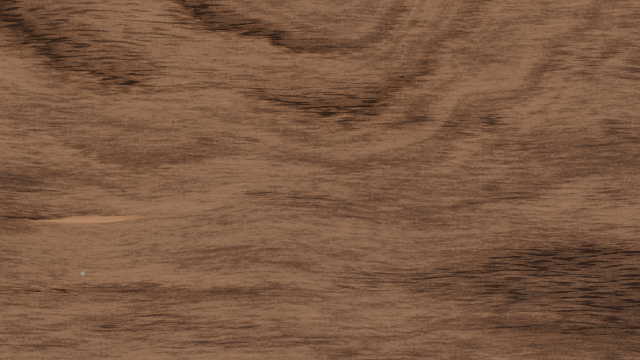
A Shadertoy shader for this texture:

```glsl
// Dark walnut plank: a growth-ring field bulges around a knot at the top edge
// and flattens into level grain below. Gradient noise warps the rings, draws
// stretched fibres and pores, and feathers the dark veins.

#define BASE_TONE 0.545
#define KNOT vec2(0.90, 1.05)
#define RING_WARP 0.055
#define BROAD_DEPTH 0.095
#define FIBRE_DEPTH 0.075
#define FINE_DEPTH 0.085
#define PORE_DEPTH 0.13
#define VEIN_DEPTH 0.34
#define DARK_WOOD vec3(0.19, 0.13, 0.105)
#define MID_WOOD vec3(0.45, 0.317, 0.237)
#define PALE_WOOD vec3(0.60, 0.455, 0.35)
#define SPLINTER vec3(0.70, 0.52, 0.38)

vec2 hashGradient(vec2 cell) {
    vec3 h = fract(cell.xyx * vec3(0.1031, 0.1030, 0.0973));
    h += dot(h, h.yzx + 33.33);
    return fract((h.xx + h.yz) * h.zy) * 2.0 - 1.0;
}

float noise(vec2 p) {
    vec2 i = floor(p), f = fract(p);
    vec2 u = f * f * f * (f * (f * 6.0 - 15.0) + 10.0);
    vec2 e = vec2(0.0, 1.0);
    float low = mix(dot(hashGradient(i), f),
                    dot(hashGradient(i + e.yx), f - e.yx), u.x);
    float high = mix(dot(hashGradient(i + e.xy), f - e.xy),
                     dot(hashGradient(i + e.yy), f - e.yy), u.x);
    return 1.6 * mix(low, high, u.y);
}

float fbm(vec2 p) {
    return noise(p) + 0.5 * noise(p * 2.1 + 17.3) + 0.25 * noise(p * 4.3 + 41.7);
}

// Distance-like field whose contours are the growth rings.
float ringField(vec2 p) {
    vec2 q = p - KNOT;
    float squeeze = mix(0.45, 0.95, smoothstep(-0.25, 0.25, q.x));
    float bulge = mix(0.25, 1.0, smoothstep(0.3, 0.75, p.y));
    float across = 0.6 * tanh(q.x * squeeze / 0.6) * bulge;
    float warp = noise(p * vec2(2.2, 3.6) + 5.0) + 0.35 * noise(p * vec2(6.0, 13.0));
    return length(vec2(across, q.y)) + RING_WARP * warp;
}

// Sharp on the outer side of a ring, fading slowly inwards.
float veinProfile(float d, float width) {
    return exp(-abs(d) / (d > 0.0 ? 0.4 * width : width));
}

vec3 woodColour(float tone) {
    vec3 lower = mix(DARK_WOOD, MID_WOOD, clamp((tone - 0.19) / 0.26, 0.0, 1.0));
    return mix(lower, PALE_WOOD, clamp((tone - 0.45) / 0.15, 0.0, 1.0));
}

void mainImage(out vec4 fragColor, in vec2 fragCoord) {
    vec2 p = fragCoord / iResolution.y;
    float pixel = 1.0 / iResolution.y;
    float rings = ringField(p);
    float grainY = p.y + 0.025 * noise(p * vec2(2.0, 3.0) + 9.0);

    // Fibres and pores, stretched along the plank
    float fibre = noise(vec2(p.x * 9.0, grainY * 85.0));
    float fineFibre = noise(vec2(p.x * 36.0, grainY * 170.0) + 31.0);
    float poreNoise = noise(vec2(p.x * 15.0, grainY * 160.0) + 63.0);
    float pore = smoothstep(-0.02, 0.5, poreNoise + 0.4 * fineFibre);
    float patches = smoothstep(-0.15, 0.55, fbm(p * vec2(1.6, 7.0) + 3.0));
    float rightShade = smoothstep(0.9, 1.75, p.x) * (1.0 - smoothstep(0.35, 0.75, p.y));
    float feather = 0.018 * fibre + 0.016 * fineFibre;

    // Broad shading and growth bands
    float tone = BASE_TONE + BROAD_DEPTH * fbm(p * vec2(1.3, 3.2) + 23.0);
    tone += 0.065 * noise(vec2(rings * 27.0, p.x * 0.9));
    tone += 0.045 * noise(vec2(rings * 75.0, p.x * 2.0) + 7.0);
    tone += 0.03 * smoothstep(0.19, 0.25, rings) * (1.0 - smoothstep(0.31, 0.37, rings));
    tone += FIBRE_DEPTH * fibre + FINE_DEPTH * fineFibre;
    tone += 0.055 * noise(p * vec2(130.0, 170.0));
    tone -= PORE_DEPTH * pore * (0.2 + 0.9 * patches + 0.4 * rightShade);
    tone -= 0.05 * rightShade + 0.045 * patches;

    // Broken dark veins along the rings
    float vein = 0.0, halo = 0.0;
    for (int i = 0; i < 3; i++) {
        float n = float(i);
        float d = rings + feather - (0.19 + 0.165 * n);
        float strength = mix(0.4, 1.0, smoothstep(-0.3, 0.15, noise(p * 2.6 + 7.0 * n)));
        strength *= i == 2 ? 0.4 : 1.0;
        vein += strength * veinProfile(d, 0.032);
        halo += strength * exp(-abs(d) / 0.06);
    }

    // Level streaks, entering from the left and right edge in turn
    for (int i = 0; i < 4; i++) {
        float n = float(i);
        float side = mod(n, 2.0);
        float inward = mix(p.x, 1.78 - p.x, side);
        float wave = 0.018 * noise(vec2(p.x * 3.0, n * 5.3)) + 0.6 * feather;
        float d = p.y - (0.39 - 0.1 * n) + wave;
        float span = 0.48 + 0.26 * n * (1.0 - side) + 0.2 * side;
        float reach = 1.0 - smoothstep(0.3 * span, span, inward);
        float width = mix(0.018, 0.026, side);
        vein += reach * (0.8 + 0.5 * fibre) * veinProfile(-d, width);
        halo += 0.5 * reach * exp(-abs(d) / 0.045);
    }
    tone -= VEIN_DEPTH * min(vein, 1.1) * (0.5 + 0.5 * pore + 0.3 * fibre);
    tone -= 0.035 * min(halo, 1.0);
    tone -= 0.5 * max(tone - 0.545, 0.0);

    vec3 colour = woodColour(clamp(tone, 0.17, 0.62));
    colour += min(halo, 1.0) * vec3(0.018, 0.002, -0.016);

    // Pale split sliver and one small chip
    vec2 s = p - vec2(0.25, 0.39);
    float thickness = 0.011 * (1.0 - pow(abs(s.x) / 0.17, 2.0));
    float sliver = abs(s.y - 0.04 * s.x + 0.006 * fibre) - thickness;
    float cover = 1.0 - smoothstep(-0.004, pixel, sliver);
    colour = mix(colour, SPLINTER + 0.08 * fibre, 0.85 * cover);
    float chip = length(p - vec2(0.23, 0.24)) - 0.006;
    colour = mix(colour, vec3(0.63, 0.58, 0.53), 1.0 - smoothstep(-pixel, pixel, chip));

    fragColor = vec4(colour, 1.0);
}
```
